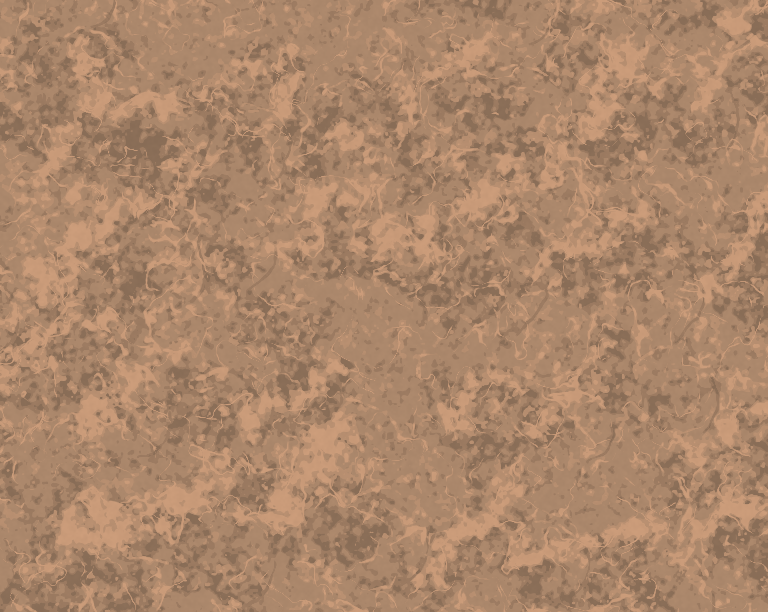
A WebGL 2 fragment shader for this texture:

```glsl
#version 300 es
precision highp float;
precision highp int;
// Weathered clay: speckled dark patches, crumbling pale ridges and thin veins.
// Jittered stamps place the patches, ridges and arcs; warped noise breaks them
// up, and two scalar fields (shade and light) are cut into five flat tones.

uniform vec2 u_resolution;
out vec4 fragColor;

// Tones, dark to light
const vec3 DEEP   = vec3(0.54, 0.43, 0.342);
const vec3 DARK   = vec3(0.61, 0.48, 0.38);
const vec3 BASE   = vec3(0.67, 0.53, 0.42);
const vec3 PALE   = vec3(0.72, 0.56, 0.44);
const vec3 BRIGHT = vec3(0.79, 0.607, 0.474);

// Sizes, in canvas heights
const float STAMP_CELL  = 0.23;
const float DISC_RADIUS = 0.072;
const float ARC_WIDTH   = 0.0028;
const float RIDGE_WIDTH = 0.034;
const float WARP_AMOUNT = 0.05;

// Noise frequencies, per canvas height
const float GRAIN_FREQ = 98.0;
const float CLUMP_FREQ = 38.0;
const float PATCH_FREQ = 12.0;
const float VEIN_FREQ  = 13.0;

// Cuts between tones
const float DARK_CUT   = 0.0;
const float DEEP_CUT   = 1.2;
const float PALE_CUT   = 0.0;
const float BRIGHT_CUT = 1.0;
const float SOFTNESS   = 0.12;
const float TOOTH      = 0.007; // faint fine variation of every tone

// Integer hash, two values in 0..1
vec2 hash2(ivec2 cell) {
    uvec2 v = uvec2(cell + 4096) * 1664525u + 1013904223u;
    v.x += v.y * 1664525u;
    v.y += v.x * 1664525u;
    v ^= v >> 16u;
    v.x += v.y * 1664525u;
    v.y += v.x * 1664525u;
    v ^= v >> 16u;
    return vec2(v & 65535u) / 65535.0;
}

float noise(vec2 p) {
    ivec2 i = ivec2(floor(p));
    vec2 f = fract(p);
    f = f * f * f * (f * (f * 6.0 - 15.0) + 10.0);
    float low  = mix(hash2(i).x, hash2(i + ivec2(1, 0)).x, f.x);
    float high = mix(hash2(i + ivec2(0, 1)).x, hash2(i + ivec2(1, 1)).x, f.x);
    return mix(low, high, f.y);
}

mat2 rotation(float a) { return mat2(cos(a), sin(a), -sin(a), cos(a)); }

// Two octaves, scaled to zero mean and about unit deviation
float grain(vec2 p) {
    vec2 q = rotation(0.6) * p;
    float n = noise(q) * 0.667 + noise(rotation(0.9) * q * 2.1 + 17.3) * 0.333;
    return (n - 0.5) / 0.16;
}

float segmentDistance(vec2 p, vec2 a, vec2 b) {
    vec2 d = b - a;
    return length(p - a - d * clamp(dot(p - a, d) / dot(d, d), 0.0, 1.0));
}

// Thin broken lines along the middle level of a noise field
float veins(vec2 p, float freq, float width) {
    float line = abs(noise(rotation(0.5) * p * freq) - 0.5);
    float gate = smoothstep(0.38, 0.56, noise(p * freq * 0.8 + 41.7));
    return gate * (1.0 - smoothstep(width * 0.3, width * 1.5, line));
}

// Curved stroke on a circle, fading away from a direction
float arc(vec2 p, float radius, vec2 direction, float spread) {
    float r = length(p);
    float window = smoothstep(spread, spread + 0.2, dot(p, direction) / max(r, 1e-4));
    return window * (1.0 - smoothstep(ARC_WIDTH * 0.4, ARC_WIDTH * 1.4, abs(r - radius)));
}

float cut(float x, float level) {
    float w = max(SOFTNESS, 0.45 * fwidth(x));
    return smoothstep(level - w, level + w, x);
}

void main() {
    vec2 p = gl_FragCoord.xy / u_resolution.y;
    vec2 broad = vec2(grain(p * 11.0), grain(p * 11.0 + 73.1));
    vec2 fine = vec2(grain(p * 40.0 + 9.4), grain(p * 40.0 + 51.8));
    vec2 warp = WARP_AMOUNT * (0.28 * broad + 0.11 * fine);

    // Stamps: patch, ridge, disc with blotch and arcs
    float patchMask = 0.0, ridge = 0.0, blotch = 0.0, darkArc = 0.0, paleArc = 0.0, disc = 0.0;
    ivec2 home = ivec2(floor(p / STAMP_CELL));
    for (int y = -1; y <= 1; y++) for (int x = -1; x <= 1; x++) {
        ivec2 cell = home + ivec2(x, y);
        vec2 rnd = hash2(cell + 311);
        vec2 center = (vec2(cell) + 0.2 + 0.6 * hash2(cell)) * STAMP_CELL;
        vec2 q = rotation((rnd.x - 0.5) * 0.7) * (p - center) / mix(0.85, 1.15, rnd.y);
        vec2 w = q + warp;
        vec2 c = q + 0.25 * warp - vec2(0.075, -0.02);
        patchMask = max(patchMask, 1.0 - smoothstep(0.75, 1.2, length(w / vec2(0.11, 0.07))));
        float along = segmentDistance(w, vec2(-0.13, -0.03), vec2(0.02, 0.10));
        ridge = max(ridge, 1.0 - smoothstep(0.0, RIDGE_WIDTH, along));
        disc = max(disc, smoothstep(-0.01, 0.04, c.x + c.y) * (1.0 - smoothstep(0.8, 1.0, length(c) / DISC_RADIUS)));
        blotch = max(blotch, 1.0 - smoothstep(0.005, 0.036, length(c + 0.4 * warp + vec2(0.015, 0.01))));
        float shown = step(0.3, rnd.y);
        darkArc = max(darkArc, shown * arc(c, DISC_RADIUS, vec2(0.94, -0.34), 0.66));
        paleArc = max(paleArc, arc(c, DISC_RADIUS * 0.95, vec2(0.1, 0.99), 0.55));
    }

    // Shade: speckles gathered in patches
    float loose = smoothstep(0.48, 0.64, noise((p + warp) * PATCH_FREQ + 5.2));
    float cover = max(patchMask, loose) * (1.0 - 0.5 * disc);
    float speckle = 0.9 * grain(p * GRAIN_FREQ) + 0.45 * grain(p * CLUMP_FREQ + 29.0);
    float shade = speckle + mix(-1.25, 0.45, cover) + 0.9 * blotch;
    shade = max(shade, mix(-2.0, 0.9, darkArc) + 0.3 * speckle);

    // Light: ridges and veins, crumbled by grain
    vec2 bent = p + 0.7 * warp;
    float vein = max(veins(bent, VEIN_FREQ, 0.019), veins(bent + 3.7, VEIN_FREQ * 1.7, 0.028));
    vein = max(vein, veins(bent + 8.1, VEIN_FREQ * 2.6, 0.04));
    vein = max(vein, 0.8 * paleArc);
    float rough = 0.7 * grain(p * 92.0 + 87.0) + 0.5 * grain(p * 34.0 + 13.0);
    float light = -1.05 + 2.1 * ridge + 2.0 * vein + rough - 0.5 * blotch - 1.5 * darkArc;

    vec3 color = mix(BASE, DARK, cut(shade, DARK_CUT));
    color = mix(color, DEEP, cut(shade, DEEP_CUT));
    color = mix(color, PALE, cut(light, PALE_CUT));
    color = mix(color, BRIGHT, cut(light, BRIGHT_CUT));
    fragColor = vec4(color * (1.0 + TOOTH * grain(p * 130.0 + 61.0)), 1.0);
}
```
